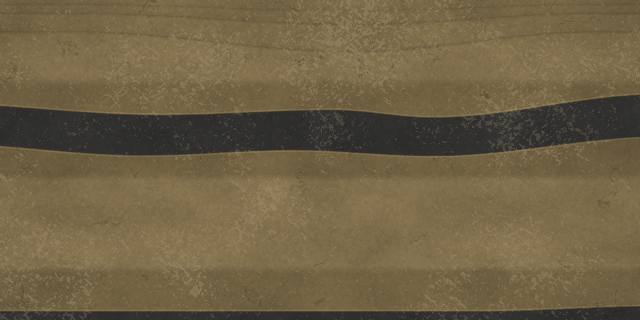
Give the GLSL for this texture, as a WebGL 1 fragment shader.

```glsl
precision highp float;
// Weathered tan plaster crossed by a wavy charcoal stripe, with sagging folds and flaked wear.
uniform vec2 u_resolution;

float hash(vec2 p) {
  vec3 q = fract(vec3(p.xyx) * 0.1031);
  q += dot(q, q.yzx + 33.33);
  return fract((q.x + q.y) * q.z);
}

float noise(vec2 p) {
  vec2 i = floor(p), f = fract(p);
  f = f * f * (3.0 - 2.0 * f);
  return mix(mix(hash(i), hash(i + vec2(1.0, 0.0)), f.x),
             mix(hash(i + vec2(0.0, 1.0)), hash(i + vec2(1.0)), f.x), f.y);
}

vec2 rotate(vec2 p, float a) {
  float c = cos(a), s = sin(a);
  return vec2(c * p.x - s * p.y, s * p.x + c * p.y);
}

float fbm(vec2 p) {
  float sum = 0.0, amp = 0.5;
  for (int i = 0; i < 5; i++) {
    sum += amp * noise(p);
    p = rotate(p, 0.65) * 2.03 + 7.1;
    amp *= 0.5;
  }
  return sum;
}

float spot(vec2 p, vec2 centre, vec2 size) {
  vec2 d = (p - centre) / size;
  return exp(-dot(d, d));
}

// Stripe edges: eased steps between successive crests and dips.
float upperEdge(float x) {
  return 0.679 - 0.0385 * smoothstep(-0.25, 0.5, x) + 0.0156 * smoothstep(0.5, 1.04, x)
       - 0.0234 * smoothstep(1.04, 1.354, x) + 0.0725 * smoothstep(1.354, 2.06, x);
}

float lowerEdge(float x) {
  return 0.5565 - 0.042 * smoothstep(-0.25, 0.45, x) + 0.0165 * smoothstep(0.45, 0.92, x)
       - 0.0182 * smoothstep(0.92, 1.34, x) + 0.061 * smoothstep(1.36, 2.07, x);
}

float baseEdge(float x) {
  return 0.027 + 0.016 * smoothstep(1.5, 2.05, x);
}

float cover(float d, float px) {
  return smoothstep(-px, px, d);
}

// A thin crease with a soft shadow fading upward.
float fold(float y, float crease, float depth) {
  float d = y - crease;
  return exp(-d * d / 0.000018) * 0.6 + step(0.0, d) * exp(-d / depth) * 0.5;
}

// Short slanted chips, more frequent where wear is high.
float chips(vec2 p, float scale, float angle, float wear) {
  vec2 q = rotate(p, angle) * scale * vec2(1.0, 2.1);
  float n = noise(q) * 0.65 + noise(q * 2.3 + 19.0) * 0.35;
  float limit = 0.79 - 0.21 * wear;
  return smoothstep(limit, limit + 0.13, n);
}

float cracks(vec2 p, float scale) {
  float ridge = abs(fbm(p * scale) - 0.48);
  return (1.0 - smoothstep(0.0, 0.012, ridge)) * smoothstep(0.55, 0.75, noise(p * 13.0 + 4.0));
}

float wearMap(vec2 p) {
  float w = 0.75 * smoothstep(0.38, 0.68, fbm(p * 5.0 + 11.0));
  w += 0.65 * spot(p, vec2(0.75, 0.57), vec2(0.06, 0.12));
  w += 0.6 * spot(p, vec2(0.92, 0.33), vec2(0.13, 0.11));
  w += 0.5 * spot(p, vec2(0.27, 0.60), vec2(0.09, 0.05));
  w += 0.5 * spot(p, vec2(0.60, 0.07), vec2(0.06, 0.10));
  w += 0.5 * spot(p, vec2(1.57, 0.62), vec2(0.06, 0.08));
  w += 0.5 * spot(p, vec2(0.74, 0.84), vec2(0.12, 0.14));
  w += 0.5 * spot(p, vec2(1.10, 0.92), vec2(0.10, 0.10));
  return min(w, 1.2);
}

void main() {
  float px = 1.0 / u_resolution.y;
  vec2 p = gl_FragCoord.xy * px;
  float top = upperEdge(p.x), low = lowerEdge(p.x), base = baseEdge(p.x);
  float wear = wearMap(p);

  // Tan ground with broad horizontal shading
  float shade = smoothstep(0.765, 0.725, p.y) * smoothstep(0.43, 0.46, p.y);
  shade += smoothstep(0.172, 0.145, p.y);
  shade += 0.45 * smoothstep(0.82, 0.96, p.y);
  vec3 col = mix(vec3(0.502, 0.432, 0.298), vec3(0.437, 0.375, 0.255), shade);
  col *= 0.89 + 0.22 * fbm(p * vec2(6.0, 9.0));
  col *= 1.0 - 0.05 * smoothstep(0.6, 1.05, abs(p.x - 1.0));

  // Sagging folds along the top
  float sag = smoothstep(0.25, 1.08, p.x) * (1.0 - smoothstep(1.12, 1.85, p.x));
  float creases = fold(p.y, 0.899 - 0.061 * sag, 0.025);
  creases += 0.8 * fold(p.y, 0.957 - 0.034 * sag, 0.018);
  creases += 0.6 * fold(p.y, 0.985 - 0.02 * sag, 0.012);
  col *= 1.0 - 0.13 * creases;

  // Charcoal stripes with thin pale rims
  float stripe = cover(top - p.y, px) * cover(p.y - low, px);
  stripe = max(stripe, cover(base - p.y, px));
  float rim = min(min(abs(p.y - top - 0.003), abs(p.y - low + 0.003)), abs(p.y - base - 0.003));
  col += vec3(0.065, 0.055, 0.025) * (1.0 - smoothstep(0.001, 0.004, rim));
  vec3 charcoal = vec3(0.188, 0.186, 0.178) * (0.9 + 0.2 * fbm(p * 14.0));
  col = mix(col, charcoal, stripe);

  // Grain, cracks and pale chips
  float grain = noise(p * 190.0) * 0.6 + noise(p * 85.0 + 31.0) * 0.4 - 0.5;
  col *= 1.0 + grain * 0.13;
  col *= 1.0 - 0.16 * cracks(p, 9.0);
  float flakes = max(chips(p, 62.0, 0.7, wear), chips(p + 5.0, 95.0, -0.8, wear));
  vec3 flakeColor = mix(vec3(0.61, 0.54, 0.41), vec3(0.40, 0.375, 0.32), stripe);
  col = mix(col, flakeColor, flakes * mix(0.45, 0.5, stripe));
  col += vec3(0.035, 0.034, 0.032) * max(wear - 0.55, 0.0);

  gl_FragColor = vec4(col, 1.0);
}
```
